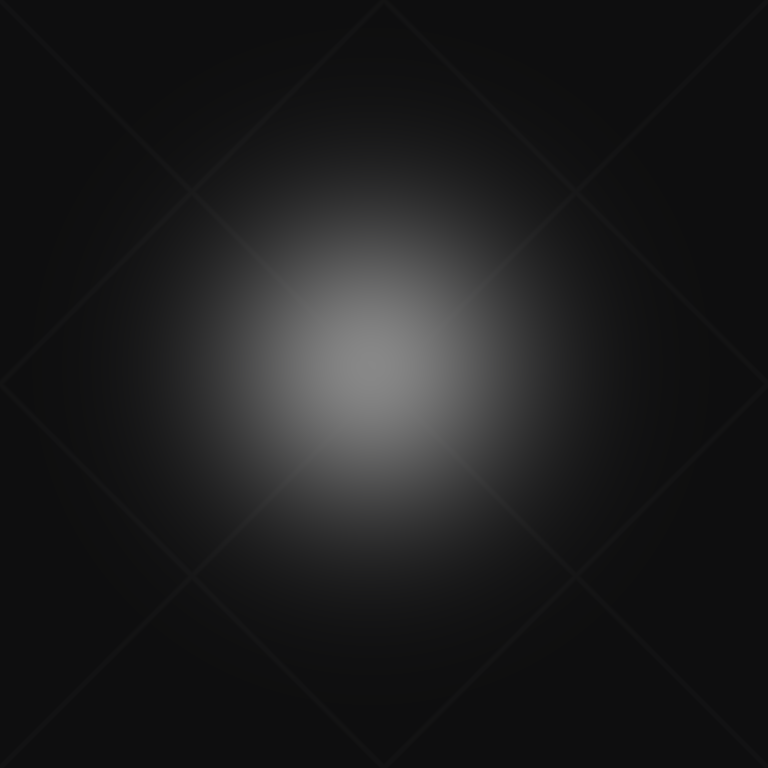
A three.js fragment shader for this background:

```glsl
// A soft grey glow on a near-black ground, crossed by a faint diagonal lattice.
// The glow is a Gaussian falloff; the lattice repeats the distance to the
// nearest line along both diagonals and is laid thinly over the glow.

varying vec2 vUv;

// Distance to the nearest of the lines where coord is a multiple of spacing.
float repeatedLineDistance(float coord, float spacing) {
  return abs(mod(coord + 0.5 * spacing, spacing) - 0.5 * spacing);
}

// Soft coverage of both families of diagonal lines.
float diagonalLattice(vec2 p) {
  float rising = repeatedLineDistance(p.x - p.y, 0.5);
  float falling = repeatedLineDistance(p.x + p.y, 0.5);
  float nearest = min(rising, falling) * 0.7071;
  return 1.0 - smoothstep(0.001, 0.0055, nearest);
}

void main() {
  // Ground
  vec3 color = vec3(0.054, 0.054, 0.057);

  // Glow, slightly left of and above the middle
  vec2 fromGlow = vUv - vec2(0.483, 0.523);
  float glow = exp(-dot(fromGlow, fromGlow) / 0.038);
  color += vec3(0.478, 0.478, 0.475) * glow;

  // Lattice, which fades into the glow where both are equally bright
  color = mix(color, vec3(0.5), 0.04 * diagonalLattice(vUv));

  gl_FragColor = vec4(color, 1.0);
}
```
